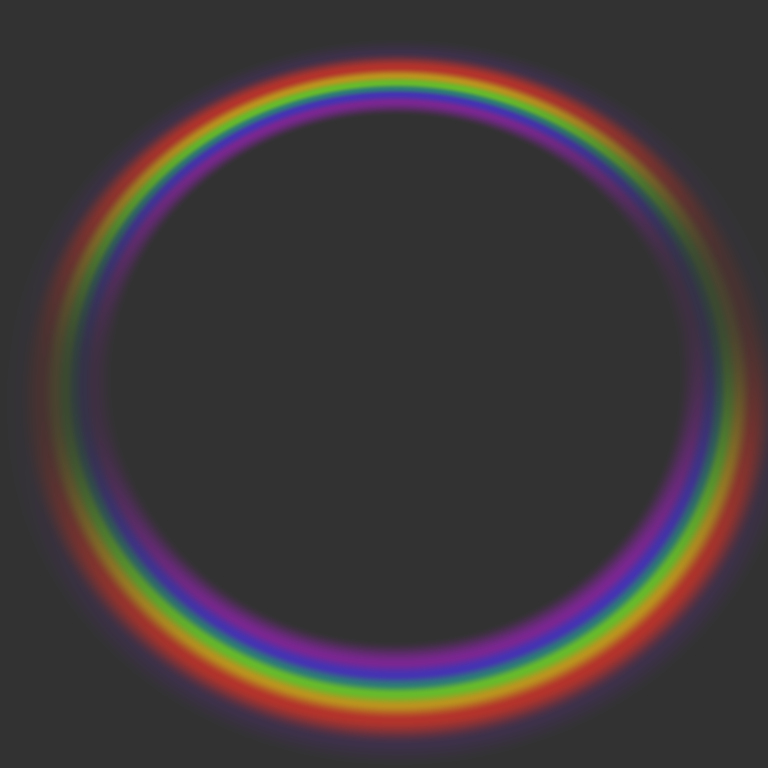
Reproduce this background procedurally as a WebGL 1 fragment shader.

```glsl
precision highp float;
uniform vec2 u_resolution;

// Signed scaled distance to an ellipse: zero on its edge
float ellipse(vec2 p, vec2 center, vec2 radii) {
  return length((p - center) / radii) - 1.0;
}

// Rainbow across the ring: 0 at the red ellipse, 1 at the violet one
vec3 spectrum(float t, vec3 background) {
  vec3 c = mix(background, vec3(0.24, 0.19, 0.29), smoothstep(-0.6, -0.28, t));
  c = mix(c, vec3(0.70, 0.20, 0.17), smoothstep(-0.32, 0.02, t));
  c = mix(c, vec3(0.73, 0.58, 0.12), smoothstep(0.02, 0.25, t));
  c = mix(c, vec3(0.40, 0.73, 0.17), smoothstep(0.23, 0.42, t));
  c = mix(c, vec3(0.18, 0.48, 0.47), smoothstep(0.42, 0.59, t));
  c = mix(c, vec3(0.27, 0.20, 0.70), smoothstep(0.56, 0.75, t));
  c = mix(c, vec3(0.48, 0.15, 0.57), smoothstep(0.74, 0.98, t));
  return mix(c, background, smoothstep(0.95, 1.45, t));
}

void main() {
  vec2 p = gl_FragCoord.xy / u_resolution;
  vec3 background = vec3(0.196);

  // Position between the outer and inner ellipses
  float outer = ellipse(p, vec2(0.5175, 0.487), vec2(0.465, 0.427));
  float inner = ellipse(p, vec2(0.516, 0.502), vec2(0.392, 0.364));
  float t = -outer / max(inner - outer, 0.001);

  // The ring dims at its sides, the right dip sitting higher
  vec2 offset = p - vec2(0.517, 0.493);
  vec2 direction = offset / max(length(offset), 0.001);
  float steepness = abs(direction.y - 0.3 * max(direction.x, 0.0));
  float strength = mix(0.17, 1.0, smoothstep(0.05, 0.92, steepness));

  gl_FragColor = vec4(mix(background, spectrum(t, background), strength), 1.0);
}
```
